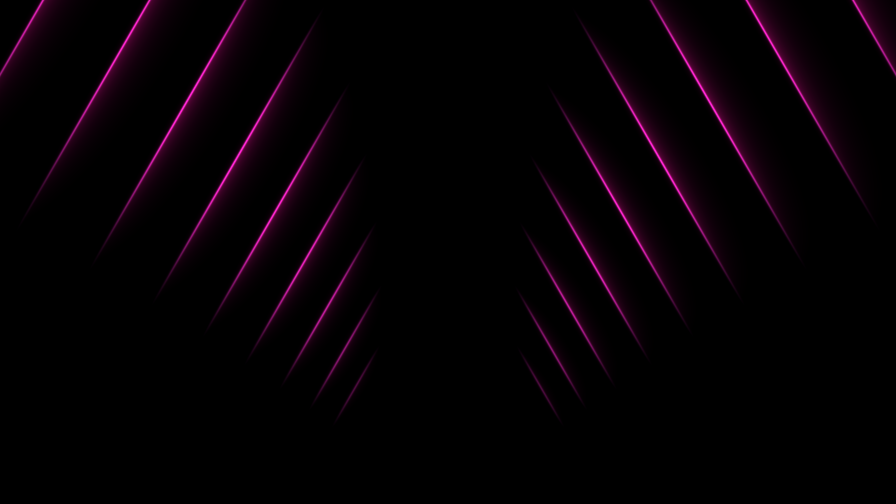
Give the GLSL for this background, as a Shadertoy shader.

```glsl
// Mirrored rows of slanted magenta light blades fading into black.

const int BLADE_COUNT = 9;
const float SLOPE = 0.577;        // sideways run per unit of depth
const float SLOPE_COS = 0.866;    // turns a sideways gap into a true distance
const vec3 GLOW_COLOR = vec3(1.0, 0.06, 0.64);
const vec3 CORE_COLOR = vec3(0.78, 0.15, 0.68);

// Distance from the centre line at which blade i meets the top edge.
float bladeOffset(float i) {
    return 0.798 - 0.2157 * i + 0.01047 * i * i - 0.0074 * cos((i - 2.6) * 0.92);
}

// Brightness along blade i, zero at both of its tips.
float bladeFade(float i, float depth) {
    float tipTop = -0.5 + 0.179 * i - 0.00395 * i * i;
    float tipBottom = 0.391 + 0.086 * i - 0.0035 * i * i;
    float t = clamp((depth - tipTop) / (tipBottom - tipTop), 0.0, 1.0);
    return pow(max(sin(3.14159 * t), 0.0), 1.6);
}

// Strength of blade i, greatest for the third and fourth.
float bladePower(float i) {
    float away = (i - 2.5) / 6.5;
    return 1.0 - away * away;
}

// Sharp core with a soft sheet of light on its positive side.
vec3 bladeLight(float dist, float width, float pixel) {
    float edge = smoothstep(-pixel, pixel, dist);
    float sheet = 0.30 * exp(-max(dist, 0.0) / width)
                + 0.14 * exp(-max(dist, 0.0) / (0.25 * width));
    float spill = 0.22 * exp(-abs(dist) / 0.005);
    float coreWidth = max(0.0022, 0.6 * pixel);
    float core = exp(-dist * dist / (coreWidth * coreWidth));
    return GLOW_COLOR * mix(spill, sheet, edge) + CORE_COLOR * core;
}

void mainImage(out vec4 fragColor, in vec2 fragCoord) {
    float pixel = 1.0 / iResolution.y;
    float x = (fragCoord.x - 0.5 * iResolution.x) * pixel;
    float depth = 1.0 - fragCoord.y * pixel;
    float side = x < 0.0 ? -1.0 : 1.0;

    vec3 color = vec3(0.0);
    for (int k = 0; k < BLADE_COUNT; k++) {
        float i = float(k);
        float dist = (abs(x) - bladeOffset(i) - SLOPE * depth) * SLOPE_COS;
        float width = mix(0.034, 0.010, i / float(BLADE_COUNT - 1));
        float strength = bladeFade(i, depth) * bladePower(i);
        color += strength * bladeLight(dist * side, width, pixel);
    }

    // Drop the faintest haze to true black
    color = max(color - vec3(0.012, 0.004, 0.008), 0.0);
    fragColor = vec4(min(color, 1.0), 1.0);
}
```
